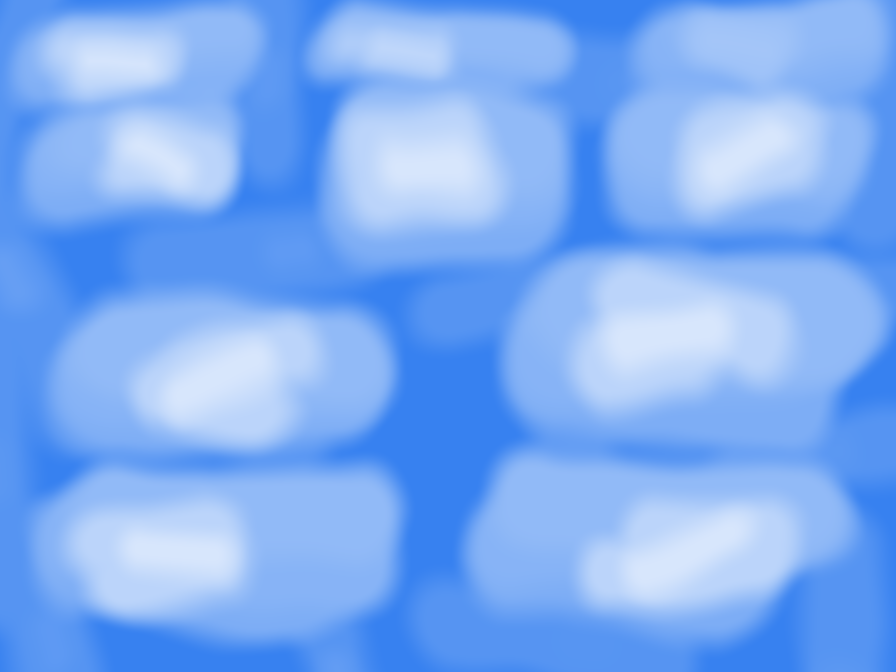
Reproduce this texture procedurally as a Shadertoy shader.

```glsl
// Soft painted clouds on a blue sky: broad faint wisps, then rows of clouds
// built from blurred round brush strokes, each layer smaller and whiter.
// Strokes are capsule distances in units of canvas height, bent by noise.
#define SKY vec3(0.215, 0.505, 0.94)
#define CLOUD_WHITE vec3(1.0)
#define SOFTNESS 0.027
#define WARP 0.035
#define WISP_RADIUS 0.057
#define WISP_OPACITY 0.155
#define BODY_OPACITY 0.35
#define INNER_OPACITY 0.66
#define CORE_OPACITY 0.80
#define SEED 7

// Integer hash giving three values from 0 to 1
vec3 rand(int i, int j, int k) {
    uvec3 v = uvec3(ivec3(i, j, k + SEED) + 1000) * 1664525u + 1013904223u;
    v.x += v.y * v.z; v.y += v.z * v.x; v.z += v.x * v.y;
    v ^= v >> 16u;
    v.x += v.y * v.z; v.y += v.z * v.x; v.z += v.x * v.y;
    return vec3(v >> 8u) / 16777216.0;
}

// Smooth two-channel value noise, centred on zero
vec2 noise(vec2 p) {
    ivec2 c = ivec2(floor(p));
    vec2 f = fract(p);
    f = f * f * (3.0 - 2.0 * f);
    vec2 low = mix(rand(c.x, c.y, 90).xy, rand(c.x + 1, c.y, 90).xy, f.x);
    vec2 high = mix(rand(c.x, c.y + 1, 90).xy, rand(c.x + 1, c.y + 1, 90).xy, f.x);
    return mix(low, high, f.y) - 0.5;
}

float capsule(vec2 p, vec2 a, vec2 b, float radius) {
    vec2 pa = p - a, ba = b - a;
    float t = clamp(dot(pa, ba) / max(dot(ba, ba), 1e-5), 0.0, 1.0);
    return length(pa - ba * t) - radius;
}

// Lift the whiteness towards a level inside a soft-edged stroke
float paint(float white, float dist, float level) {
    float mask = 1.0 - smoothstep(-SOFTNESS, SOFTNESS, dist);
    return max(white, mix(white, level, mask));
}

// Faint strokes in the gaps between clouds, with a few brighter dabs
float paintWisps(float white, vec2 p, float aspect) {
    for (int j = 0; j < 4; j++)
    for (int i = 0; i < 4; i++) {
        vec3 h = rand(i, j, 1), g = rand(i, j, 2);
        vec2 centre = vec2(float(i) / 3.0 * aspect, 0.04 + 0.28 * float(j));
        centre += (h.xy - 0.5) * vec2(0.16, 0.08);
        float angle = (h.z < 0.5 ? 0.0 : 1.57) + (g.x - 0.5) * 0.8;
        vec2 reach = vec2(cos(angle), sin(angle)) * (0.12 + 0.10 * g.y);
        float radius = WISP_RADIUS * (0.85 + 0.35 * g.z);
        white = paint(white, capsule(p, centre - reach, centre + reach, radius), WISP_OPACITY);
        vec2 dab = centre + reach * (g.z - 0.5);
        white = paint(white, capsule(p, dab, dab + reach * 0.2, 0.025), WISP_OPACITY + 0.09 * g.x * g.x);
    }
    return white;
}

// One cloud: three wide body strokes, two inner strokes and a bright core
float paintCloud(float white, vec2 p, vec2 size, int column, int row) {
    float glow = smoothstep(0.05, 0.3, rand(column, row, 5).x);
    for (int k = 0; k < 3; k++) {
        vec3 h = rand(column, row, 10 + k);
        float side = float(k) - 1.0;
        float radius = size.y * (0.54 + 0.14 * h.x);
        float span = max(size.x - radius, 0.01);
        vec2 a = vec2(-span * (1.0 - 0.45 * max(side, 0.0) * h.y), size.y * (0.36 * side + 0.3 * (h.z - 0.5)));
        vec2 b = vec2(span * (1.0 + 0.45 * min(side, 0.0) * h.z), size.y * (0.36 * side + 0.4 * (h.y - 0.5)));
        white = paint(white, capsule(p, a, b, radius), BODY_OPACITY + 0.05 * float(k));
    }
    vec3 c = rand(column, row, 20) - 0.5;
    vec2 heart = size * c.xy * vec2(0.4, 0.3);
    for (int k = 0; k < 2; k++) {
        vec3 h = rand(column, row, 30 + k) - 0.5;
        vec2 reach = size * vec2(0.30 + 0.2 * h.x, 0.4 * h.y);
        vec2 mid = heart + size * vec2(0.3 * h.z, 0.22 * (float(k) * 2.0 - 1.0));
        white = paint(white, capsule(p, mid - reach, mid + reach, size.y * 0.42), mix(0.48, INNER_OPACITY, glow));
    }
    vec2 reach = size * vec2(0.22, 0.5 * c.z);
    return paint(white, capsule(p, heart - reach, heart + reach, size.y * 0.27), mix(0.48, CORE_OPACITY, glow));
}

// Two rows of three smaller clouds above two rows of two large ones
float paintClouds(float white, vec2 p, float aspect) {
    for (int row = 0; row < 4; row++) {
        float r = float(row);
        int count = row < 2 ? 3 : 2;
        float cell = aspect / float(count);
        for (int column = 0; column < count; column++) {
            vec3 h = rand(column, row, 3), g = rand(column, row, 4);
            vec2 size = vec2(cell * (0.30 + 0.14 * h.x),
                             (0.065 + 0.04 * min(r, 1.5)) * (0.85 + 0.3 * h.y));
            vec2 centre = vec2(cell * (float(column) + 0.5 + 0.14 * (g.x - 0.5)),
                               0.92 - 0.18 * r - 0.1 * max(r - 1.0, 0.0) + 0.05 * (g.y - 0.5));
            white = paintCloud(white, p - centre, size, column, row);
        }
    }
    return white;
}

void mainImage(out vec4 fragColor, in vec2 fragCoord) {
    vec2 p = fragCoord / iResolution.y;
    float aspect = iResolution.x / iResolution.y;
    p += WARP * noise(p * 6.0) + 0.4 * WARP * noise(p * 13.0 + 40.0);
    float white = paintWisps(0.0, p, aspect);
    white = paintClouds(white, p, aspect);
    fragColor = vec4(mix(SKY, CLOUD_WHITE, white), 1.0);
}
```
